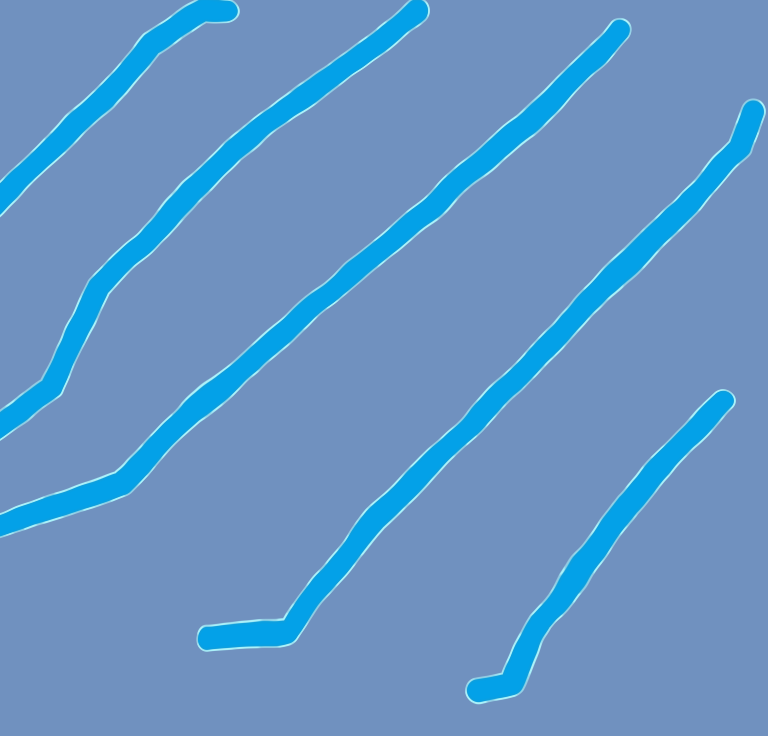
This pattern is drawn by a WebGL 2 fragment shader. Its source:

```glsl
#version 300 es
precision highp float;

uniform vec2 u_resolution;
out vec4 fragColor;

// Joints of the five strokes, from upper right to lower left
const vec2 HEAD[5] = vec2[5](vec2(.307, .986), vec2(.564, .986), vec2(.842, .959), vec2(1.025, .847), vec2(.984, .454));
const vec2 NECK[5] = vec2[5](vec2(.275, .986), vec2(.320, .796), vec2(.715, .830), vec2(1.008, .802), vec2(.851, .312));
const vec2 KNEE[5] = vec2[5](vec2(.204, .939), vec2(.136, .612), vec2(.259, .441), vec2(.511, .292), vec2(.736, .155));
const vec2 ANKLE[5] = vec2[5](vec2(.143, .866), vec2(.071, .475), vec2(.165, .341), vec2(.391, .142), vec2(.695, .069));
const vec2 TOE[5] = vec2[5](vec2(-.02, .710), vec2(-.03, .400), vec2(-.02, .283), vec2(.281, .134), vec2(.650, .059));

float hash(vec2 p) {
    p = fract(p * vec2(.1031, .1137));
    p += dot(p, p.yx + 33.33);
    return fract((p.x + p.y) * p.x * 7.0);
}

float noise(vec2 p) {
    vec2 cell = floor(p), f = fract(p);
    f = f * f * (3.0 - 2.0 * f);
    return mix(mix(hash(cell), hash(cell + vec2(1, 0)), f.x),
               mix(hash(cell + vec2(0, 1)), hash(cell + vec2(1, 1)), f.x), f.y);
}

vec2 wobble(vec2 p) {
    return vec2(noise(p + 20.0), noise(p + 70.0)) - 0.5;
}

float segment(vec2 p, vec2 a, vec2 b) {
    vec2 pa = p - a, ba = b - a;
    return length(pa - ba * clamp(dot(pa, ba) / dot(ba, ba), 0.0, 1.0));
}

// Distance to the nearest stroke centre line
float strokes(vec2 p) {
    float d = 1.0;
    for (int i = 0; i < 5; i++) {
        d = min(d, segment(p, HEAD[i], NECK[i]));
        d = min(d, segment(p, NECK[i], KNEE[i]));
        d = min(d, segment(p, KNEE[i], ANKLE[i]));
        d = min(d, segment(p, ANKLE[i], TOE[i]));
    }
    return d;
}

void main() {
    vec2 p = gl_FragCoord.xy / u_resolution.y;

    // Unsteady hand: slow drift plus small tremor
    vec2 drawn = p + 0.009 * wobble(p * 16.0) + 0.002 * wobble(p * 45.0);
    float d = strokes(drawn);

    vec3 slate = vec3(.44, .57, .75);
    vec3 azure = mix(vec3(.01, .63, .91), vec3(.06, .62, .86), smoothstep(.011, .0155, d));
    vec3 paleRim = vec3(.67, .95, .98);

    // Flat stroke with a thin, broken light rim
    vec3 color = mix(azure, slate, smoothstep(.0150, .0168, d));
    float dash = smoothstep(.25, .65, noise(p * 75.0));
    float rim = 1.0 - smoothstep(.0004, .0022, abs(d - .0165));
    color = mix(color, paleRim, rim * mix(.6, 1.0, dash));

    fragColor = vec4(color, 1.0);
}
```
